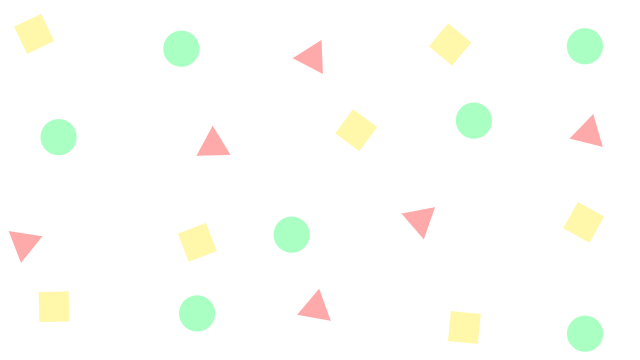
A WebGL 1 fragment shader for this pattern:

```glsl
precision highp float;
// Pastel squares, discs and triangles scattered sparsely on white.

uniform vec2 u_resolution;

// Lengths are in canvas heights.
const vec2 CELL = vec2(0.35556, 0.25);    // one shape per cell
const vec2 JITTER = vec2(0.072, 0.055);   // largest random offset
const float STAGGER = 0.042;              // sideways shift of alternate rows
const float SQUARE_HALF = 0.0417;
const float DISC_RADIUS = 0.0502;
const float TRIANGLE_INRADIUS = 0.0274;
const float SEED = 4.0;

const vec3 PAPER = vec3(1.0);
const vec3 YELLOW = vec3(1.0, 0.969, 0.667);
const vec3 GREEN = vec3(0.667, 1.0, 0.765);
const vec3 RED = vec3(1.0, 0.667, 0.667);

const float TAU = 6.28318;

float hash(vec2 p) {
    return fract(sin(dot(p, vec2(127.1, 311.7))) * 43758.5453);
}

vec2 rotate(vec2 p, float angle) {
    float c = cos(angle), s = sin(angle);
    return vec2(c * p.x - s * p.y, s * p.x + c * p.y);
}

float squareDistance(vec2 p) {
    return max(abs(p.x), abs(p.y)) - SQUARE_HALF;
}

float discDistance(vec2 p) {
    return length(p) - DISC_RADIUS;
}

float triangleDistance(vec2 p) {
    return max(abs(p.x) * 0.866 + p.y * 0.5, -p.y) - TRIANGLE_INRADIUS;
}

void main() {
    vec2 p = gl_FragCoord.xy / u_resolution.y;
    vec2 cell = floor(p / CELL);

    // Place and turn the shape; offsets keep it inside its own cell.
    vec2 key = cell + SEED;
    vec2 offset = JITTER * (2.0 * vec2(hash(key), hash(key + 17.3)) - 1.0);
    offset.x += STAGGER * (1.0 - 2.0 * mod(cell.y, 2.0));
    vec2 q = p - (cell + 0.5) * CELL - offset;
    q = rotate(q, TAU * hash(key + 41.9));

    // Cycle through the three kinds along rows and columns.
    float kind = mod(cell.x + 2.0 * cell.y, 3.0);
    float d = squareDistance(q);
    vec3 ink = YELLOW;
    if (kind > 1.5) {
        d = triangleDistance(q);
        ink = RED;
    } else if (kind > 0.5) {
        d = discDistance(q);
        ink = GREEN;
    }

    // Blend the edge over one pixel.
    float cover = clamp(0.5 - d * u_resolution.y, 0.0, 1.0);
    gl_FragColor = vec4(mix(PAPER, ink, cover), 1.0);
}
```
